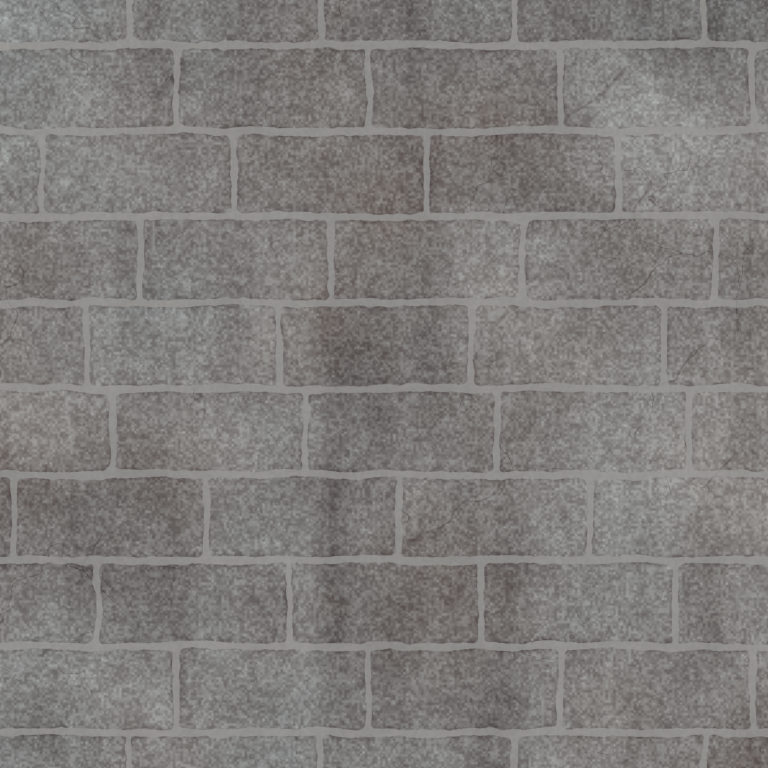
A three.js fragment shader for this texture:

```glsl
// Weathered grey block wall in running courses with pale, ragged mortar joints.
varying vec2 vUv;

#define COLUMNS 4.0
#define COURSE_HEIGHT 0.1118
#define FIRST_JOINT 0.0469
#define BED_HALF_WIDTH 0.0050
#define HEAD_HALF_WIDTH 0.0042
#define RAGGEDNESS 0.0052
#define GRAIN_SCALE 300.0
#define GRAIN_STRENGTH 0.85
#define STAIN_STRENGTH 1.35
#define DARK_STONE vec3(0.40, 0.382, 0.376)
#define LIGHT_STONE vec3(0.55, 0.548, 0.54)
#define MORTAR vec3(0.565, 0.56, 0.55)

float hash(vec2 p) {
  vec3 q = fract(vec3(p.xyx) * 0.1031);
  q += dot(q, q.yzx + 33.33);
  return fract((q.x + q.y) * q.z);
}

float noise(vec2 p) {
  vec2 i = floor(p), f = fract(p);
  f = f * f * (3.0 - 2.0 * f);
  return mix(mix(hash(i), hash(i + vec2(1.0, 0.0)), f.x),
             mix(hash(i + vec2(0.0, 1.0)), hash(i + 1.0), f.x), f.y);
}

float cloud(vec2 p) {
  float sum = 0.0, weight = 0.5;
  for (int i = 0; i < 4; i++) {
    sum += weight * noise(p);
    p = mat2(1.6, 1.2, -1.2, 1.6) * p + 17.3;
    weight *= 0.5;
  }
  return sum / 0.9375;
}

// Nearest and second nearest distance to scattered cell points.
vec2 cellular(vec2 p) {
  vec2 cell = floor(p), nearest = vec2(8.0);
  for (int y = -1; y <= 1; y++) {
    for (int x = -1; x <= 1; x++) {
      vec2 c = cell + vec2(float(x), float(y));
      float d = length(c + vec2(hash(c), hash(c + 71.7)) - p);
      nearest = d < nearest.x ? vec2(d, nearest.x) : vec2(nearest.x, min(nearest.y, d));
    }
  }
  return nearest;
}

// Sideways shift of each course, in blocks; repeats every nine courses.
float courseShift(float course) {
  mat3 shifts = mat3(0.92, 0.51, 0.073, 0.589, 0.453, 0.727, 0.219, 0.92, 0.672);
  float k = mod(course, 9.0);
  vec3 group = vec3(equal(vec3(floor((k + 0.5) / 3.0)), vec3(0.0, 1.0, 2.0)));
  vec3 member = vec3(equal(vec3(mod(k, 3.0)), vec3(0.0, 1.0, 2.0)));
  return dot(shifts * group, member);
}

float smoothMin(float a, float b, float k) {
  float h = max(k - abs(a - b), 0.0) / k;
  return min(a, b) - h * h * k * 0.25;
}

// Signed distance to the mortar edge in x, block id in yz.
vec3 blockWall(vec2 uv) {
  vec2 p = uv + 0.005 * (vec2(noise(uv * 24.0), noise(uv * 24.0 + 40.0)) - 0.5);
  float v = (p.y - FIRST_JOINT) / COURSE_HEIGHT;
  float course = floor(v);
  float u = p.x * COLUMNS - courseShift(course);
  float bed = (0.5 - abs(fract(v) - 0.5)) * COURSE_HEIGHT - BED_HALF_WIDTH;
  float head = (0.5 - abs(fract(u) - 0.5)) / COLUMNS - HEAD_HALF_WIDTH;
  float ragged = RAGGEDNESS * (cloud(uv * 75.0) - 0.5);
  return vec3(smoothMin(bed, head, 0.007) + ragged, floor(u), course);
}

void main() {
  vec2 uv = vUv;
  vec3 wall = blockWall(uv);
  float edge = wall.x;

  // Broad stains, vertical drips and a faint woven smear
  float stain = cloud(uv * 6.0 + 3.0) - 0.5;
  float drip = noise(uv * vec2(30.0, 4.0) + 9.0) * noise(uv * vec2(11.0, 5.0) + 31.0) - 0.25;
  float smear = noise(uv * vec2(25.0, 130.0)) + noise(uv * vec2(130.0, 25.0)) - 1.0;
  float wear = STAIN_STRENGTH * (stain - 0.45 * drip + 0.14 * smear);

  // Stone grain with pale grit
  float grain = noise(uv * GRAIN_SCALE) - 0.5 + 0.5 * (noise(uv * GRAIN_SCALE * 0.5 + 5.0) - 0.5);
  float grit = 1.0 - smoothstep(0.08, 0.28, cellular(uv * 125.0).x);
  grit *= step(0.6, hash(floor(uv * 60.0)));

  // Broken hairline cracks
  vec2 crackCells = cellular(uv * 6.5 + 1.4 * cloud(uv * 14.0));
  float crack = 1.0 - smoothstep(0.0, 0.035, crackCells.y - crackCells.x);
  crack *= smoothstep(0.5, 0.68, cloud(uv * 8.0 + 50.0));

  // Blocks, darkened in patches along their ragged rims
  float tone = 0.53 + wear + GRAIN_STRENGTH * grain + 0.3 * grit;
  tone += 0.22 * (hash(wall.yz + 20.0) - 0.5);
  tone -= 0.65 * exp(-max(edge, 0.0) / 0.0025) * smoothstep(0.25, 0.75, noise(uv * 85.0 + 8.0));
  tone -= 0.45 * crack;
  vec3 stone = mix(DARK_STONE, LIGHT_STONE, tone);
  stone += vec3(0.035, 0.0, -0.015) * (cloud(uv * 5.0 + 80.0) - 0.5);

  // Smoother mortar, lightly soiled by the same stains
  vec3 mortar = MORTAR + 0.05 * wear + 0.025 * grain - 0.02 * crack;

  vec3 color = mix(mortar, stone, smoothstep(-0.0012, 0.0012, edge));
  gl_FragColor = vec4(color, 1.0);
}
```
